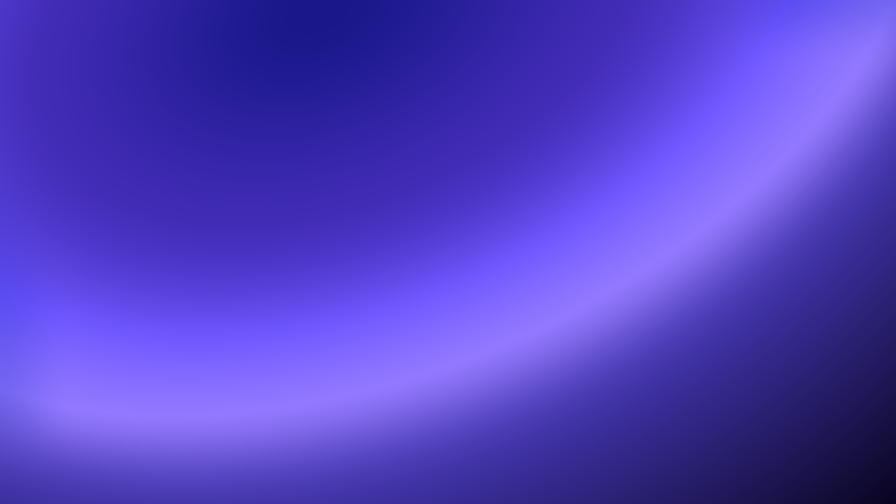
This background is drawn by a WebGL 1 fragment shader. Its source:

```glsl
precision highp float;
// A soft violet arc of light sweeping around a deep blue core, fading to a dark corner.

#define CORE vec2(0.625, 0.977)
#define ARC_RADII vec2(1.192, 0.752)
#define ARC_SHIFT 0.087
#define ARC_TILT 0.42
#define GLOW_WIDTH 0.115
#define FALLOFF 0.70

uniform vec2 u_resolution;

const vec3 DEEP_BLUE = vec3(0.10, 0.09, 0.54);
const vec3 VIOLET = vec3(0.26, 0.175, 0.72);
const vec3 CREST = vec3(0.595, 0.493, 1.25);
const vec3 OUTER_BLUE = vec3(0.33, 0.265, 0.86);
const vec3 NIGHT = vec3(0.03, 0.015, 0.11);
const vec3 OUTER_GLOW = vec3(0.24, 0.205, 0.14);
const vec3 END_TINT = vec3(0.78, 0.84, 0.94);

// Ray position from the core: 0 at the core, 1 on the tilted, off-centre ellipse.
float arcRatio(vec2 ray) {
  float c = cos(ARC_TILT);
  float s = sin(ARC_TILT);
  vec2 q = vec2(c * ray.x + s * ray.y, c * ray.y - s * ray.x) / ARC_RADII;
  float along = q.x * ARC_SHIFT;
  float room = 1.0 - ARC_SHIFT * ARC_SHIFT;
  return (sqrt(along * along + dot(q, q) * room) - along) / room;
}

vec3 innerColor(float ratio) {
  vec3 color = mix(DEEP_BLUE, VIOLET, smoothstep(0.0, 0.6, ratio));
  color = mix(color, CREST, smoothstep(0.5, 1.1, ratio));
  return min(color, 1.0);
}

vec3 outerColor(float dist) {
  float d = max(dist, 0.0);
  vec3 base = mix(OUTER_BLUE, NIGHT, min(d / FALLOFF, 1.0));
  float glow = d / GLOW_WIDTH;
  return base + OUTER_GLOW * exp(-glow * glow);
}

void main() {
  vec2 uv = gl_FragCoord.xy / u_resolution;
  vec2 p = uv * vec2(16.0 / 9.0, 1.0);
  vec2 ray = p - CORE;

  // Join the two sides of the arc along its crest
  float ratio = arcRatio(ray);
  float dist = (ratio - 1.0) * length(ray) / max(ratio, 0.001);
  vec3 color = mix(innerColor(ratio), outerColor(dist), smoothstep(-0.02, 0.02, dist));

  // Cool the arc where it reaches the left side and the top right corner
  float band = smoothstep(0.6, 0.85, ratio) * (1.0 - smoothstep(0.02, 0.15, dist));
  float leftEnd = 1.0 - smoothstep(-0.02, 0.15, p.x);
  float topEnd = smoothstep(0.87, 1.03, p.y) * smoothstep(1.3, 1.6, p.x);
  color *= mix(vec3(1.0), END_TINT, band * max(leftEnd, topEnd));

  gl_FragColor = vec4(color, 1.0);
}
```
